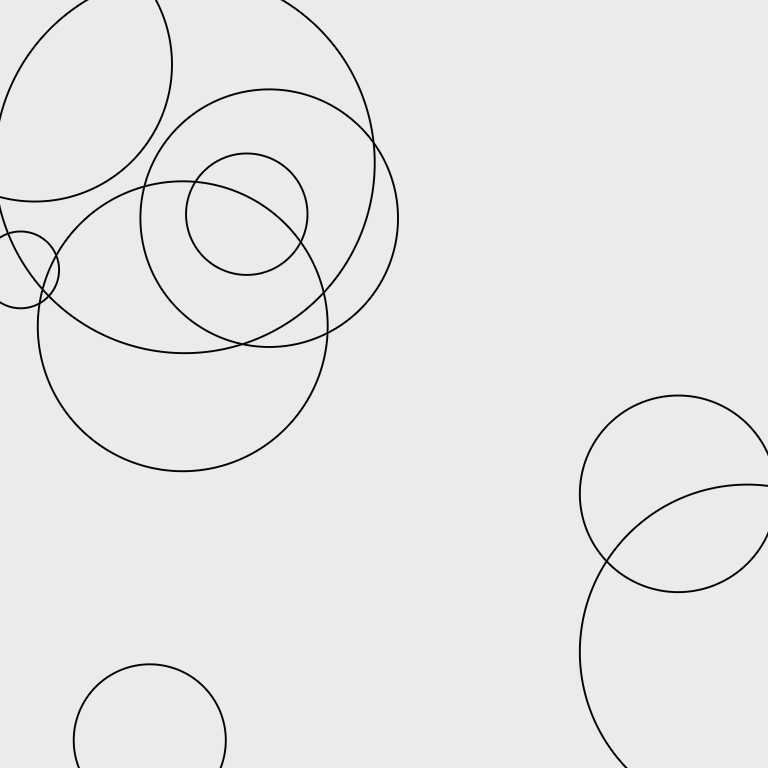
Give the GLSL for this background, as a Shadertoy shader.

```glsl
// Thin black circle outlines: a dense fan at upper left and a few strays, on pale grey.

const float TAU = 6.2831853;
const vec3 PAPER = vec3(0.92);
const vec3 INK = vec3(0.01);
const float LINE_WIDTH = 0.0025;

// Distance to a circle's outline
float ringDistance(vec2 p, vec2 centre, float radius) {
    return abs(length(p - centre) - radius);
}

// Uneven spread of values in 0..1, biased towards the high end
float scatter(float index, float start, float stride) {
    return sqrt(fract(start + stride * index));
}

// Circles fanned around a centre, with varied reach and size
float fanDistance(vec2 p, vec2 centre, int count, float maxReach, float maxRadius) {
    float nearest = 1e3;
    for (int i = 0; i < count; i++) {
        float index = float(i);
        float angle = TAU * (0.2 * index - 0.028);
        float reach = maxReach * scatter(index, 0.26, 0.78);
        float radius = maxRadius * scatter(index, 0.45, 0.53);
        vec2 offset = reach * vec2(cos(angle), sin(angle));
        nearest = min(nearest, ringDistance(p, centre + offset, radius));
    }
    return nearest;
}

// Two overlapping circles on opposite sides of a centre, the first one smaller
float pairDistance(vec2 p, vec2 centre, vec2 offset, float radius, float difference) {
    float nearest = 1e3;
    for (float side = -1.0; side < 2.0; side += 2.0) {
        float d = ringDistance(p, centre - side * offset, radius + side * difference);
        nearest = min(nearest, d);
    }
    return nearest;
}

// Antialiased coverage of a stroke
float strokeCoverage(float d, float width, float pixel) {
    return clamp(0.5 + (0.5 * width - d) / pixel, 0.0, 1.0);
}

void mainImage(out vec4 fragColor, in vec2 fragCoord) {
    float pixel = 1.0 / iResolution.y;
    vec2 uv = fragCoord * pixel;

    float d = fanDistance(uv, vec2(0.215, 0.74), 6, 0.27, 0.25);
    d = min(d, pairDistance(uv, vec2(0.928, 0.254), vec2(-0.045, 0.103), 0.173, 0.045));
    d = min(d, ringDistance(uv, vec2(0.195, 0.036), 0.099));

    fragColor = vec4(mix(PAPER, INK, strokeCoverage(d, LINE_WIDTH, pixel)), 1.0);
}
```
